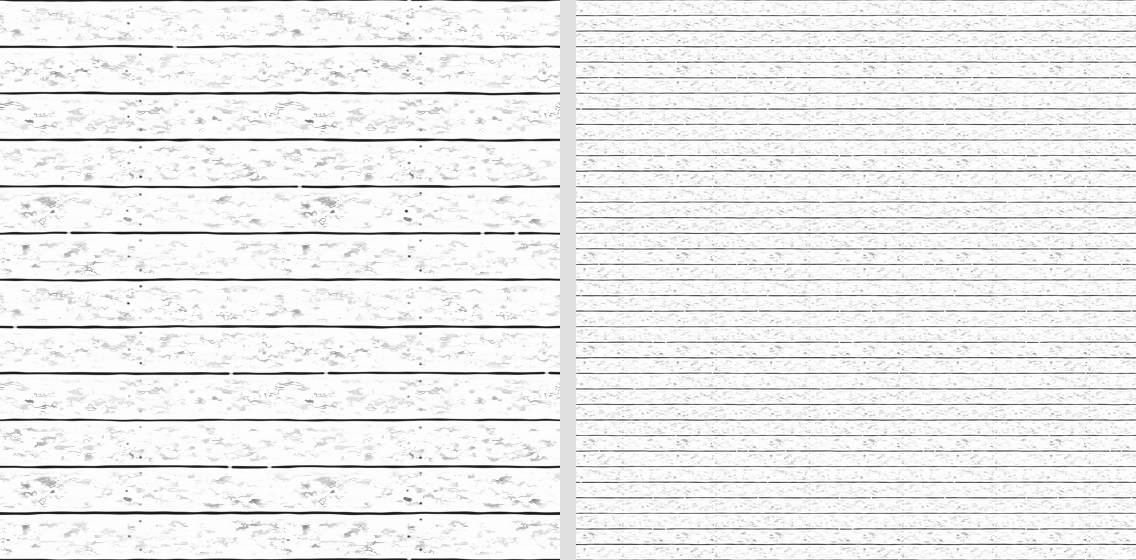
Left: one tile. Right: repeated 3 by 3.
This texture is drawn by a WebGL 1 fragment shader. Its source:

```glsl
precision highp float;
// Whitewashed planks: twelve horizontal boards parted by wavering ink seams,
// with fine grey grain flecks, small smudges and two columns of nail holes.
// Grain comes from contours of wrapped noise and repeats on a half-size tile.

uniform vec2 u_resolution;

#define BOARDS 12.0
#define SEAM_HALF 0.0019
#define SEAM_WOBBLE 0.0030
#define GAP_CHANCE 0.06
#define FLECK_INK 0.72
#define NAIL_RADIUS 0.0019
#define NAIL_X 0.251
#define KNOT_X 0.228
#define PAPER vec3(0.994)
#define GRAIN vec3(0.42)
#define INK vec3(0.10)

float hash(vec2 cell, float seed) {
  return fract(sin(dot(cell, vec2(127.1, 311.7)) + seed * 74.7) * 43758.5453);
}

// Value noise that wraps after a whole number of cells
float noise(vec2 p, vec2 period, float seed) {
  vec2 i = floor(p), f = p - i;
  f = f * f * (3.0 - 2.0 * f);
  vec2 a = mod(i, period), b = mod(i + 1.0, period);
  return mix(mix(hash(a, seed), hash(vec2(b.x, a.y), seed), f.x),
             mix(hash(vec2(a.x, b.y), seed), hash(b, seed), f.x), f.y);
}

// Noise over the unit tile, with the given number of cells
float tileNoise(vec2 p, vec2 cells, float seed) {
  return noise(p * cells, cells, seed);
}

// Ragged strokes: contours of warped noise, cut into short pieces
float flecks(vec2 q) {
  vec2 cells = vec2(34.0, 92.0);
  vec2 warp = vec2(tileNoise(q, vec2(88.0, 140.0), 1.0),
                   tileNoise(q, vec2(72.0, 84.0), 2.0)) - 0.5;
  float n = noise(q * cells + warp * vec2(1.1, 1.5), cells, 3.0);
  float stroke = 1.0 - smoothstep(0.03, 0.24, abs(n - 0.5));
  float piece = tileNoise(q + warp * 0.008, vec2(32.0, 80.0), 4.0);
  float crumb = tileNoise(q, vec2(120.0, 190.0), 20.0);
  float tone = tileNoise(q, vec2(21.0, 42.0), 5.0);
  float cut = smoothstep(0.4, 0.85, piece + (crumb - 0.5) * 0.35);
  return stroke * cut * (0.3 + 0.7 * tone * tone);
}

// Two darker ragged spots per board
float smudges(vec2 q, float board, float t) {
  float rough = tileNoise(q, vec2(110.0, 170.0), 6.0) - 0.5;
  float ink = 0.0;
  for (int k = 0; k < 2; k++) {
    vec2 id = vec2(mod(board, BOARDS * 0.5), float(k));
    float dx = fract(q.x - hash(id, 7.0) + 0.5) - 0.5;
    float dy = (t - mix(0.18, 0.75, hash(id, 8.0))) * 2.0 / BOARDS;
    float r = length(vec2(dx, dy + dx * 0.3) / vec2(0.016, 0.009));
    float spot = 1.0 - smoothstep(0.1, 1.0, r + rough * 1.7);
    ink = max(ink, spot * mix(0.2, 0.85, hash(id, 9.0)));
  }
  return ink;
}

// Two nail holes near the board edges and one stray hole between them
float nails(vec2 p, float board, float t, float px) {
  float side = floor(p.x * 2.0), x = p.x - side * 0.5;
  float ink = 0.0;
  for (int k = 0; k < 3; k++) {
    float n = float(k);
    vec2 id = vec2(board + side * BOARDS, n);
    float stray = step(1.5, n);
    float jitter = hash(id, 10.0) - 0.5;
    vec2 c = vec2(mix(NAIL_X, KNOT_X, stray) + jitter * mix(0.001, 0.006, stray),
                  mix(mix(0.20, 0.85, n), 0.49, stray) + jitter * 0.04);
    vec2 d = vec2(x - c.x, (t - c.y) / BOARDS);
    float r = NAIL_RADIUS * mix(0.7, 1.1, hash(id, 11.0));
    float hole = 1.0 - smoothstep(-px, px, length(d * vec2(0.85, 1.0)) - r);
    ink = max(ink, hole * mix(0.25, 1.0, hash(id, 12.0)));
  }
  return ink;
}

// Wavering seam of uneven width, pinched here and there
float seam(vec2 p, float px) {
  float row = mod(floor(p.y * BOARDS + 0.5), BOARDS);
  float wave = noise(vec2(p.x * 9.0, row), vec2(9.0, BOARDS), 13.0) * 0.7
             + noise(vec2(p.x * 41.0, row), vec2(41.0, BOARDS), 14.0) * 0.3;
  float d = (fract(p.y * BOARDS + 0.5) - 0.5) / BOARDS - (wave - 0.5) * SEAM_WOBBLE;
  float w = SEAM_HALF * mix(0.75, 1.2, noise(vec2(p.x * 37.0, row), vec2(37.0, BOARDS), 15.0));
  w *= mix(0.85, 1.15, hash(vec2(row, 3.0), 21.0));
  vec2 cell = vec2(floor(p.x * 20.0), row);
  float off = abs(fract(p.x * 20.0) - mix(0.2, 0.8, hash(cell, 16.0)));
  float gap = step(hash(cell, 17.0), GAP_CHANCE) * (1.0 - smoothstep(0.02, 0.11, off));
  w *= 1.0 - 0.75 * gap;
  return (1.0 - smoothstep(-0.8 * px, 0.8 * px, abs(d) - w)) * (1.0 - 0.5 * gap);
}

void main() {
  vec2 p = gl_FragCoord.xy / u_resolution;
  vec2 q = p * 2.0;
  float px = 1.0 / u_resolution.y;
  float board = floor(p.y * BOARDS), t = fract(p.y * BOARDS);

  // Grain fades toward the seams and varies across the whole tile
  float body = smoothstep(0.06, 0.2, t) * (1.0 - smoothstep(0.78, 0.93, t));
  float wear = mix(0.6, 1.4, tileNoise(p, vec2(7.0, BOARDS), 18.0));
  float grain = flecks(q) * body * wear * FLECK_INK;
  grain += 0.02 * smoothstep(0.55, 0.9, tileNoise(q, vec2(7.0, 110.0), 19.0));
  grain = max(grain, smudges(q, board, t) * wear);

  vec3 color = mix(PAPER, GRAIN, clamp(grain, 0.0, 1.0));
  color = mix(color, INK, nails(p, board, t, px));
  color = mix(color, INK, seam(p, px));
  gl_FragColor = vec4(color, 1.0);
}
```
